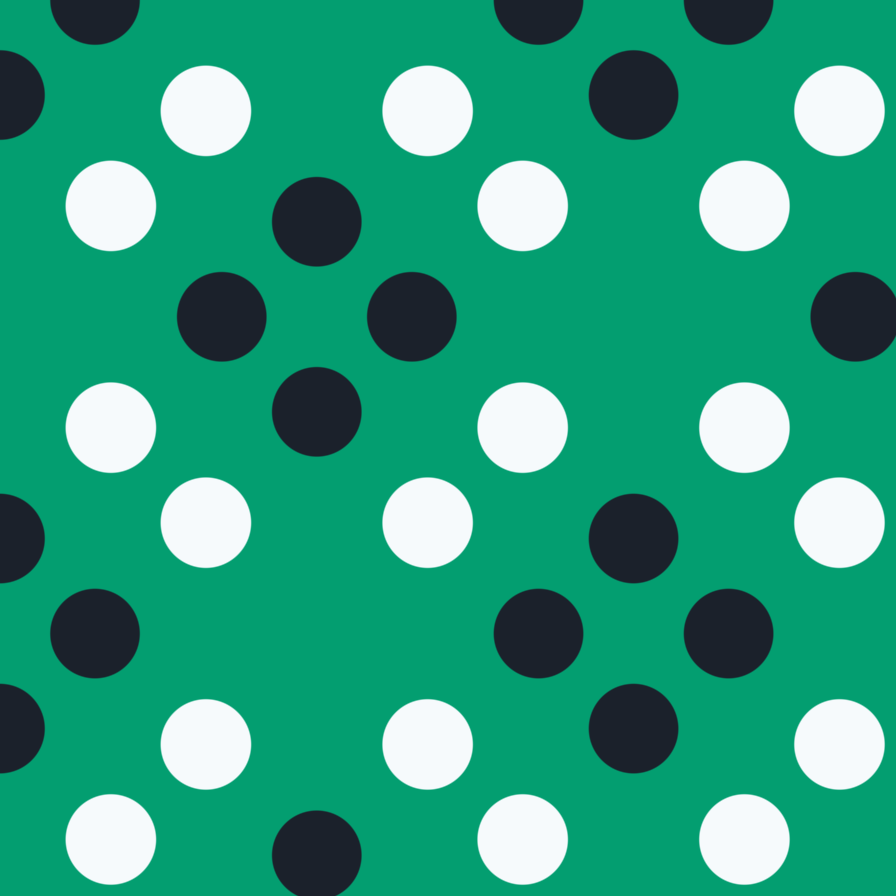
This pattern is drawn by a WebGL 1 fragment shader. Its source:

```glsl
precision highp float;
// Polka dots on green: dark and white groups of four on a square grid turned
// 45 degrees, with two tiles per canvas width along the turned axes.
// Each tile is mirrored into one quadrant, so three discs draw every dot.

uniform vec2 u_resolution;

// Coverage of a disc, with an edge softened by one pixel on either side
float disc(vec2 p, vec2 center, float radius, float soft) {
    return 1.0 - smoothstep(-soft, soft, length(p - center) - radius);
}

void main() {
    // Canvas coordinates measured from the upper left corner
    vec2 uv = gl_FragCoord.xy / u_resolution.y;
    uv.y = 1.0 - uv.y;

    // Turn by 45 degrees and scale to tiles
    vec2 tile = 2.0 * sqrt(0.5) * vec2(uv.x + uv.y, uv.x - uv.y);
    float soft = 2.0 / u_resolution.y;

    // Mirror every tile about its center
    vec2 quadrant = abs(fract(tile + 0.5) - 0.5);

    // Dark dots surround tile centers, white dots surround tile corners
    float dark = disc(quadrant, vec2(0.15), 0.1, soft);
    float white = max(disc(quadrant, vec2(0.15, 0.5), 0.101, soft),
                      disc(quadrant, vec2(0.5, 0.15), 0.101, soft));

    vec3 color = vec3(0.01, 0.62, 0.44);
    color = mix(color, vec3(0.105, 0.13, 0.17), dark);
    color = mix(color, vec3(0.965, 0.98, 0.99), white);
    gl_FragColor = vec4(color, 1.0);
}
```
